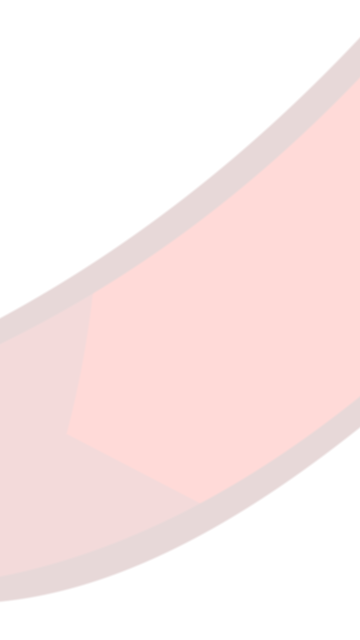
Reproduce this background procedurally as a Shadertoy shader.

```glsl
const vec3 PAPER = vec3(1.0);
const vec3 BORDER = vec3(0.906, 0.848, 0.848);
const vec3 PINK = vec3(1.0, 0.855, 0.847);
const vec3 SHADE = vec3(0.953, 0.855, 0.855);

// Signed distance above the cubic y = k.x + k.y x + k.z x^2 + k.w x^3,
// in units of canvas height
float aboveCurve(vec2 uv, vec4 k, float aspect) {
    float height = k.x + uv.x * (k.y + uv.x * (k.z + uv.x * k.w));
    float slope = (k.y + uv.x * (2.0 * k.z + 3.0 * k.w * uv.x)) / aspect;
    return (uv.y - height) / sqrt(1.0 + slope * slope);
}

// Signed distance inside the band between two cubics
float insideBand(vec2 uv, vec4 lower, vec4 upper, float aspect) {
    return min(aboveCurve(uv, lower, aspect), -aboveCurve(uv, upper, aspect));
}

// Positive to the right of a bowed edge and above a straight one,
// both leaving the same corner
float insideWedge(vec2 uv, vec2 corner, vec2 top, vec2 right, float bow, float aspect) {
    float t = (uv.y - corner.y) / (top.y - corner.y);
    float edgeX = mix(corner.x, top.x, t) + bow * t * (1.0 - t);
    float slope = (right.y - corner.y) / (right.x - corner.x);
    float edgeY = corner.y + slope * (uv.x - corner.x);
    return min((uv.x - edgeX) * aspect, uv.y - edgeY);
}

float cover(float d, float softness) {
    return smoothstep(-softness, softness, d);
}

void mainImage(out vec4 fragColor, in vec2 fragCoord) {
    vec2 uv = fragCoord / iResolution.xy;
    float aspect = iResolution.x / iResolution.y;
    float pixel = 1.0 / iResolution.y;
    float softness = max(pixel, 0.0025);

    // Curved band and the fill within its border
    float outer = insideBand(uv, vec4(0.0599, 0.0557, 0.2570, -0.0405),
                             vec4(0.5026, 0.3043, 0.1107, 0.0238), aspect);
    float inner = insideBand(uv, vec4(0.0990, 0.1109, 0.1706, 0.0),
                             vec4(0.4622, 0.2763, 0.1107, 0.0297), aspect);

    // Bright part of the fill, cornered at the left
    float bright = insideWedge(uv, vec2(0.185, 0.322), vec2(0.257, 0.537),
                               vec2(0.556, 0.2135), 0.028, aspect);

    // Layers from back to front
    vec3 fill = mix(SHADE, PINK, cover(bright, softness));
    vec3 color = mix(PAPER, BORDER, cover(outer, softness));
    color = mix(color, fill, cover(inner, softness));
    fragColor = vec4(color, 1.0);
}
```
